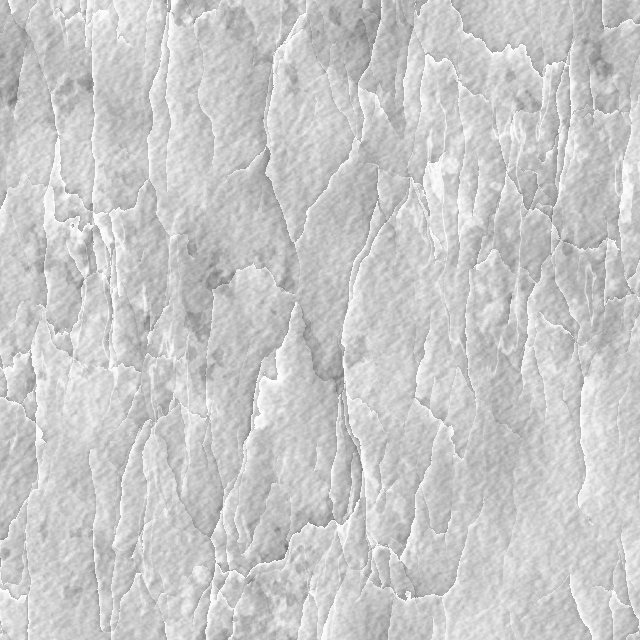
Give the GLSL for this texture, as a Shadertoy shader.

```glsl
float hash(vec2 p) {
    vec3 q = fract(p.xyx * 0.1031);
    q += dot(q, q.yzx + 33.33);
    return fract((q.x + q.y) * q.z);
}

vec2 hash2(vec2 p) {
    return vec2(hash(p + 7.3), hash(p + 91.7));
}

float noise(vec2 p) {
    vec2 i = floor(p), f = fract(p);
    f = f * f * (3.0 - 2.0 * f);
    return mix(mix(hash(i), hash(i + vec2(1, 0)), f.x),
               mix(hash(i + vec2(0, 1)), hash(i + vec2(1, 1)), f.x), f.y);
}

float fbm(vec2 p) {
    float sum = 0.0, amp = 0.52;
    for (int i = 0; i < 5; i++) {
        sum += amp * noise(p);
        p = mat2(1.6, 1.2, -1.2, 1.6) * p + 17.0;
        amp *= 0.5;
    }
    return sum;
}

// Overlapping stone flakes: tilted faces, lit lips and shadowed undersides
float flakes(vec2 p, vec2 cells, float seed, float visible) {
    vec2 g = p * cells + seed, cell = floor(g), site = g, siteId = cell;
    float nearest = 9.0;
    for (int y = -1; y <= 1; y++)
    for (int x = -1; x <= 1; x++) {
        vec2 id = cell + vec2(x, y), s = id + hash2(id);
        float d = dot(s - g, s - g);
        if (d < nearest) { nearest = d; site = s; siteId = id; }
    }

    // Nearest border, its outward normal and its own strength
    float border = 9.0, strength = 0.0;
    vec2 normal = vec2(0, 1);
    for (int y = -2; y <= 2; y++)
    for (int x = -2; x <= 2; x++) {
        vec2 id = siteId + vec2(x, y), s = id + hash2(id);
        if (x == 0 && y == 0) continue;
        vec2 across = (s - site) * cells;
        float d = dot(0.5 * (s + site) - g, s - site) / length(across);
        if (d < border) {
            border = d;
            normal = normalize(across);
            strength = hash(id + siteId + 0.5);
        }
    }
    border = max(border, 0.0);

    float facing = dot(normal, normalize(vec2(-0.45, 0.9)));
    float lit = smoothstep(-0.1, 0.35, facing);
    float rim = smoothstep(0.35, 0.85, 0.55 * strength + 0.75 * visible);
    float lip = 0.21 * exp(-border / 0.0028) + 0.10 * exp(-border / 0.013);
    float shadow = 0.11 * exp(-border / 0.0045) + 0.04 * exp(-border / 0.02);
    float face = 0.07 * (hash(siteId + 3.1) - 0.5)
               + 0.07 * dot(g - site, hash2(siteId + 5.0) - 0.5);
    return face + rim * mix(-shadow, lip, lit);
}

void mainImage(out vec4 fragColor, in vec2 fragCoord) {
    vec2 p = fragCoord / iResolution.y;

    // Torn outlines: gentle sideways bends, ragged vertical tearing
    vec2 q = p;
    q.x += 0.07 * (fbm(p * vec2(6, 4) + 3.0) - 0.5) + 0.012 * (fbm(p * 32.0) - 0.5);
    q.y += 0.17 * (fbm(p * vec2(13, 5) + 40.0) - 0.5) + 0.03 * (fbm(p * 36.0 + 9.0) - 0.5);

    float broken = fbm(p * vec2(5, 4) + 60.0);
    float shade = 0.775;
    shade += flakes(q, vec2(6.5, 2.8), 11.0, noise(p * 8.0 + 5.0));
    shade += 0.85 * flakes(q + 0.02 * noise(p * 14.0), vec2(11, 4.2), 37.0,
                           0.9 * noise(p * 9.0 + 25.0));
    shade += 0.7 * flakes(q, vec2(21, 9), 73.0,
                          smoothstep(0.42, 0.68, broken) * noise(p * 17.0));

    // Thin upright veins, whitest in the broken zones
    float vein = 1.0 - abs(2.0 * fbm(q * vec2(15, 3.5) + 80.0) - 1.0);
    shade += 0.16 * smoothstep(0.955, 1.0, vein) * smoothstep(0.4, 0.65, broken);
    float crumbs = smoothstep(0.56, 0.72, fbm(p * vec2(48, 38) + 8.0));
    shade += 0.12 * crumbs * smoothstep(0.5, 0.68, broken);

    // Cloudy mottling and dark pits
    shade += 0.17 * (fbm(p * vec2(10, 7) + 20.0) - 0.5);
    float pits = smoothstep(0.58, 0.7, fbm(p * vec2(44, 36) + 50.0));
    shade -= 0.13 * pits * smoothstep(0.5, 0.7, fbm(p * 7.0 + 33.0));

    // Embossed diagonal grain
    vec2 fibre = mat2(0.8, -0.6, 0.6, 0.8) * p * vec2(85, 125);
    shade += 0.21 * (fbm(fibre) - fbm(fibre + vec2(0.35, -0.5)));
    shade += 0.065 * (noise(p * 260.0) - 0.5);

    // Soft highlight shoulder
    shade -= 0.45 * max(shade - 0.92, 0.0);
    fragColor = vec4(vec3(clamp(shade, 0.45, 0.98)), 1.0);
}
```
